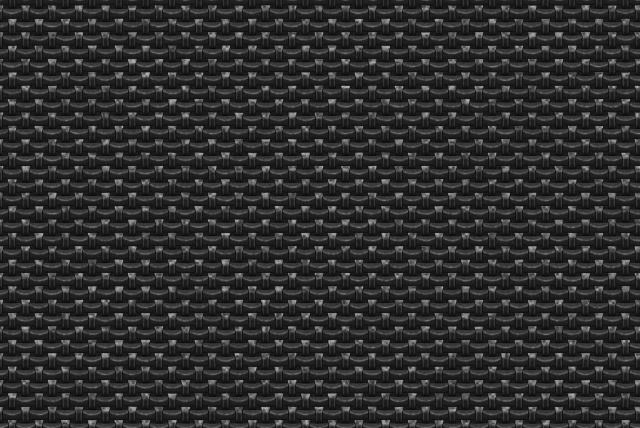
Reproduce this texture procedurally as a WebGL 1 fragment shader.

```glsl
precision highp float;
// Black moulded basket weave: staggered upright posts alternate with sagging
// horizontal bars. Each part is a soft-edged box, lit from above, with
// per-part brightness, crumpled highlights and fine surface grain.
uniform vec2 u_resolution;

const vec2 REPEATS = vec2(24.0, 32.0);   // posts per row, rows
const float POST_PHASE = 0.46;           // post centre within an even row
const vec2 POST_HALF = vec2(0.23, 0.60); // half sizes, in row heights
const float POST_FLARE = 0.10;
const vec2 BAR_HALF = vec2(0.71, 0.35);
const float BAR_SAG = 0.04;
const float WOBBLE = 0.03;
const float WEAR = 0.75;
const float GRAIN = 0.34;
const float POST_VARIATION = 0.10;
const float BAR_VARIATION = 0.08;
const float GAP_SHADE = 0.10;

float hash(vec2 p) {
  vec3 q = fract(vec3(p.xyx) * 0.1031);
  q += dot(q, q.yzx + 33.33);
  return fract((q.x + q.y) * q.z);
}

float noise(vec2 p) {
  vec2 i = floor(p), f = fract(p);
  f = f * f * (3.0 - 2.0 * f);
  return mix(mix(hash(i), hash(i + vec2(1.0, 0.0)), f.x),
             mix(hash(i + vec2(0.0, 1.0)), hash(i + vec2(1.0, 1.0)), f.x), f.y);
}

float roundBox(vec2 p, vec2 halfSize, float r) {
  vec2 q = abs(p) - halfSize + r;
  return length(max(q, 0.0)) + min(max(q.x, q.y), 0.0) - r;
}

float coverage(float d, float aa) {
  return 1.0 - smoothstep(-aa, aa, d);
}

// Post: bright flared top, dark sunken lower half with paler sides.
float postShade(vec2 p, float crumple) {
  float top = smoothstep(0.0, 0.3, p.y);
  float side = smoothstep(0.06, 0.2, abs(p.x));
  float lower = 0.06 + mix(0.05, 0.17, side) * smoothstep(-0.65, -0.25, p.y);
  float upper = (0.36 + 0.08 * smoothstep(0.1, 0.5, p.y)) * mix(1.0, crumple, WEAR);
  return mix(lower, upper, top);
}

// Bar: grey lens above a curved bright crease, dark underside.
float barShade(vec2 p, float crumple) {
  float crease = p.y - 0.02 - 0.32 * p.x * p.x;
  float face = mix(0.125, 0.22, smoothstep(-0.06, 0.08, crease));
  float glint = exp(-crease * crease / 0.005) * (1.0 - 0.4 * abs(p.x));
  float underside = smoothstep(-0.15, -0.35, p.y);
  return face + 0.2 * glint * mix(1.0, crumple, WEAR) - 0.03 * underside;
}

void main() {
  vec2 uv = gl_FragCoord.xy / u_resolution;
  vec2 cellSize = vec2(2.0, 1.0);
  vec2 g = uv * REPEATS * cellSize;
  float aa = 0.8 * REPEATS.y / u_resolution.y;

  // Slight irregularity of the weave
  g += WOBBLE * (vec2(noise(g * 1.3), noise(g * 1.3 + 57.0)) - 0.5);
  float crumple = 0.3 + 1.4 * noise(g * vec2(5.0, 6.0) + 11.0);
  float shade = GAP_SHADE;

  // Parts of the nearest row and of the rows overlapping it
  float nearestRow = floor(g.y + 0.5);
  for (int j = -1; j <= 1; j++) {
    float row = nearestRow + float(j);
    float shift = POST_PHASE + 0.5 * mod(row, 2.0);
    float y = g.y - row;

    float barX = g.x / cellSize.x - shift - 0.5;
    float barId = floor(barX + 0.5);
    vec2 b = vec2((barX - barId) * cellSize.x, y);
    b.y -= BAR_SAG * (b.x * b.x / (BAR_HALF.x * BAR_HALF.x) - 0.4);
    float barTone = 1.0 + BAR_VARIATION * (hash(vec2(barId, row) + 71.0) - 0.5);
    float barEdge = roundBox(b, BAR_HALF, 0.08);
    shade *= 1.0 - 0.4 * (1.0 - smoothstep(0.0, 0.08, barEdge));
    shade = mix(shade, barShade(b, crumple) * barTone, coverage(barEdge, aa));

    float postX = g.x / cellSize.x - shift;
    float postId = floor(postX + 0.5);
    vec2 p = vec2((postX - postId) * cellSize.x, y);
    float flare = POST_FLARE * smoothstep(0.1, 0.6, p.y);
    float postTone = 1.0 + POST_VARIATION * (hash(vec2(postId, row) + 19.0) - 0.5);
    float postEdge = roundBox(p, POST_HALF + vec2(flare, 0.0), 0.06);
    shade *= 1.0 - 0.55 * (1.0 - smoothstep(0.0, 0.1, postEdge));
    shade = mix(shade, postShade(p, crumple) * postTone, coverage(postEdge, aa));
  }

  // Fine grain
  float grain = noise(g * 9.0) * 0.6 + noise(g * 17.0 + 5.0) * 0.4;
  shade *= 1.0 + GRAIN * (grain - 0.5);
  gl_FragColor = vec4(vec3(clamp(shade, 0.0, 1.0)), 1.0);
}
```
